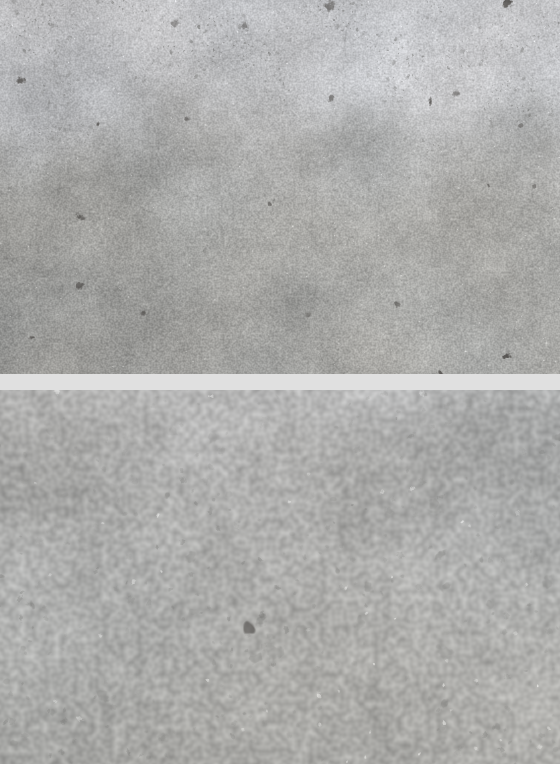
Top, the full canvas; bottom, a detail of the centre.
Give the GLSL for this texture, as a Shadertoy shader.

```glsl
// Weathered grey concrete slab with cloudy stains, fine grain and dark pits.

vec2 hash2(vec2 cell) {
    uvec2 q = uvec2(ivec2(cell) + 4096);
    q = q * 1664525u + 1013904223u;
    q.x += q.y * 1664525u;
    q.y += q.x * 1664525u;
    q ^= q >> 16u;
    q.x += q.y * 1664525u;
    q.y += q.x * 1664525u;
    q ^= q >> 16u;
    return vec2(q & 65535u) / 65535.0;
}

float cornerSlope(vec2 cell, vec2 offset) {
    float angle = 6.2832 * hash2(cell).x;
    return dot(vec2(cos(angle), sin(angle)), offset);
}

// Gradient noise, roughly -0.7 to 0.7
float gradientNoise(vec2 p) {
    vec2 i = floor(p), f = p - i;
    vec2 u = f * f * f * (f * (f * 6.0 - 15.0) + 10.0);
    vec2 e = vec2(1, 0);
    return mix(mix(cornerSlope(i, f), cornerSlope(i + e.xy, f - e.xy), u.x),
               mix(cornerSlope(i + e.yx, f - e.yx), cornerSlope(i + 1.0, f - 1.0), u.x), u.y);
}

float fbm(vec2 p) {
    float sum = 0.0, amplitude = 1.0;
    for (int k = 0; k < 5; k++) {
        sum += amplitude * gradientNoise(p);
        p = mat2(1.6, 1.2, -1.2, 1.6) * p + 17.3;
        amplitude *= 0.55;
    }
    return sum;
}

// Ragged specks scattered one per cell; radius is in canvas heights
float specks(vec2 p, float cells, float density, float radius) {
    float ragged = 1.0 + 0.9 * gradientNoise(p * 0.9 / radius)
                       + 0.5 * gradientNoise(p * 2.1 / radius);
    float cover = 0.0;
    vec2 home = floor(p * cells);
    for (int y = -1; y <= 1; y++)
    for (int x = -1; x <= 1; x++) {
        vec2 cell = home + vec2(x, y);
        vec2 place = hash2(cell + 211.0), kind = hash2(cell + 907.0);
        vec2 d = p - (cell + place) / cells;
        float angle = 6.2832 * kind.y;
        d = mat2(cos(angle), sin(angle), -sin(angle), cos(angle)) * d;
        d.x *= 1.0 + 0.7 * place.x;
        float size = radius * mix(0.45, 1.15, place.y * place.y);
        float edge = 0.25 * size + 0.6 / iResolution.y;
        float inside = 1.0 - smoothstep(-edge, edge, length(d) - size * ragged);
        cover = max(cover, inside * step(kind.x, density) * mix(0.5, 1.0, place.x));
    }
    return cover;
}

void mainImage(out vec4 fragColor, in vec2 fragCoord) {
    vec2 p = fragCoord / iResolution.y;
    float across = fragCoord.x / iResolution.x;

    // Pale upper band fading into the darker lower slab
    float clouds = fbm(p * 2.6 + 3.7);
    float upper = smoothstep(0.38, 0.88, p.y + 0.16 * clouds);
    float tone = mix(0.645, 0.765, upper) + 0.035 * (across - 0.5);

    // Broad stains and blotches
    tone += 0.06 * clouds + 0.045 * fbm(p * vec2(6.0, 8.0) + 31.0);
    vec2 leftStain = (p - vec2(0.14, 0.72)) / vec2(0.2, 0.16);
    tone -= 0.07 * exp(-dot(leftStain, leftStain));
    tone -= 0.04 * smoothstep(0.35, 0.0, p.y) * smoothstep(0.75, 0.1, across);

    // Mottled surface and sandy grain
    float mottle = fbm(p * 34.0 + 5.0);
    tone += 0.035 * mottle;
    tone += 0.065 * gradientNoise(p * 105.0) + 0.095 * gradientNoise(p * 190.0 + 9.0);

    // Faint trowel scratch near the top
    float bend = 0.92 + 0.3 * (p.y - 0.88) + 0.012 * gradientNoise(p * 18.0);
    float scratch = 1.0 - smoothstep(0.0, 0.005, abs(p.x - bend));
    tone -= 0.06 * scratch * smoothstep(0.84, 0.88, p.y);

    vec3 color = tone * mix(vec3(1.0, 1.0, 0.983), vec3(0.995, 1.0, 1.014), upper);
    color += vec3(0.008, 0.0, -0.008) * gradientNoise(p * 3.5 + 60.0);

    // Clustered pits, strongest in the pale band
    float cluster = smoothstep(-0.45, 0.45, fbm(p * 5.0 + 80.0)) * mix(0.55, 1.0, upper);
    vec3 pitColor = vec3(0.42, 0.42, 0.41);
    color = mix(color, pitColor, 0.55 * cluster * specks(p, 75.0, 0.4, 0.0028));
    color = mix(color, pitColor, 0.6 * cluster * specks(p + 4.0, 30.0, 0.45, 0.0062));

    // Sparse large holes and pale flecks
    float holes = specks(p + 9.0, 5.5, 0.4, 0.0125);
    vec3 holeColor = vec3(0.33, 0.32, 0.31) + 0.08 * mottle;
    color = mix(color, holeColor, 0.9 * holes);
    color += 0.16 * specks(p + 13.0, 48.0, 0.12, 0.0024);

    fragColor = vec4(clamp(color, 0.0, 1.0), 1.0);
}
```
